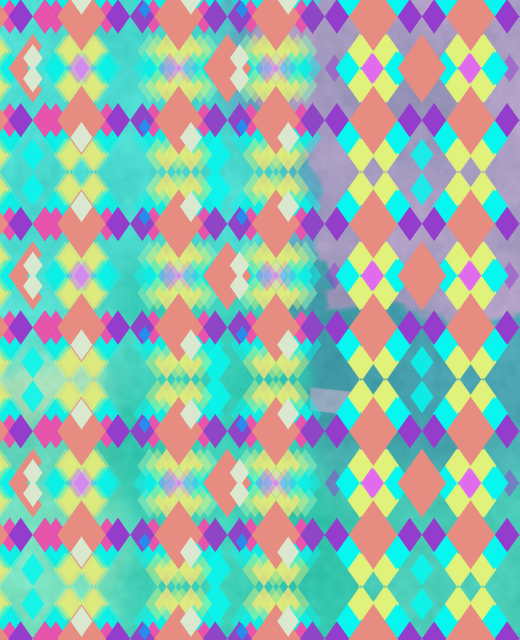
A Shadertoy shader for this pattern:

```glsl
#define LATTICE vec2(0.0190, 0.0270)
#define ANCHOR vec2(0.5833, 0.8932)
#define CYAN vec3(0.02, 0.97, 0.94)
#define YELLOW vec3(0.88, 0.95, 0.48)
#define SALMON vec3(0.90, 0.55, 0.50)
#define PURPLE vec3(0.58, 0.24, 0.80)
#define PINK vec3(0.90, 0.33, 0.67)
#define ORCHID vec3(0.88, 0.42, 0.93)
#define CREAM vec3(0.85, 0.91, 0.81)
#define LILAC vec3(0.68, 0.61, 0.76)
#define TURQUOISE vec3(0.28, 0.84, 0.80)
#define GRAIN 0.07

float hash(vec2 p) {
    vec3 h = fract(vec3(p.xyx) * 0.1031);
    h += dot(h, h.yzx + 33.33);
    return fract((h.x + h.y) * h.z);
}

float noise(vec2 p) {
    vec2 i = floor(p), f = fract(p);
    f = f * f * (3.0 - 2.0 * f);
    return mix(mix(hash(i), hash(i + vec2(1, 0)), f.x),
               mix(hash(i + vec2(0, 1)), hash(i + vec2(1, 1)), f.x), f.y);
}

float fbm(vec2 p) {
    float sum = 0.0, gain = 0.5;
    for (int i = 0; i < 5; i++) {
        sum += gain * noise(p);
        p = mat2(1.6, 1.2, -1.2, 1.6) * p + 7.3;
        gain *= 0.5;
    }
    return sum;
}

// Coverage of a lozenge, in lattice steps
float lozenge(vec2 q, float size) {
    float pixel = 0.0837 * 768.0 / iResolution.y;
    return clamp(0.5 - (abs(q.x) + abs(q.y) - size) / pixel, 0.0, 1.0);
}

void paint(inout vec3 col, vec3 ink, float cover) {
    col = mix(col, ink, cover);
}

// Signed offset from the nearest multiple of a period
float wrap(float x, float period) {
    return mod(x + 0.5 * period, period) - 0.5 * period;
}

// Watercolour paper with torn edges
vec3 backdrop(vec2 p) {
    float wash = fbm(p * 6.0 + 3.0);
    vec2 t = p + 0.14 * (vec2(fbm(p * 7.0), fbm(p * 7.0 + 31.0)) - 0.48);
    vec3 col = mix(vec3(0.45, 0.86, 0.73), TURQUOISE, smoothstep(0.1, 0.65, t.y));
    float green = smoothstep(0.12, 0.25, t.x) * smoothstep(0.64, 0.5, t.y);
    paint(col, vec3(0.18, 0.78, 0.69), green * 0.85);
    float pale = smoothstep(0.16, 0.10, t.x) * smoothstep(0.08, 0.02, abs(t.y - 0.39));
    paint(col, vec3(0.66, 0.89, 0.74), pale);
    float edge = t.x + 0.25 * (t.y - 0.6);
    vec3 teal = mix(vec3(0.27, 0.78, 0.70), vec3(0.27, 0.62, 0.67), smoothstep(0.2, 0.36, t.y));
    paint(col, teal, smoothstep(0.40, 0.47, edge) * smoothstep(0.66, 0.60, t.y));
    paint(col, vec3(0.38, 0.66, 0.76), smoothstep(0.40, 0.50, edge) * smoothstep(0.58, 0.62, t.y));
    paint(col, LILAC, smoothstep(0.50, 0.512, edge) * smoothstep(0.495, 0.51, t.y) * (0.75 + 0.4 * wash));
    vec2 scrap = abs(p - vec2(0.52, 0.373) + vec2(0.0, 0.1 * (p.x - 0.52)));
    paint(col, vec3(0.60, 0.68, 0.76), smoothstep(0.002, -0.002, max(scrap.x - 0.035, scrap.y - 0.018)));
    return col + 0.16 * (wash - 0.48) + GRAIN * (fbm(p * 70.0) - 0.48);
}

// Petals around each flower and between the bands
void petals(inout vec3 col, vec2 q, float shade, float alpha) {
    vec2 a = abs(vec2(wrap(q.x, 8.0), wrap(q.y, 12.0)));
    float cyan = max(lozenge(a - vec2(2, 0), 1.0), lozenge(a - vec2(2, 4), 1.0));
    float yellow = max(lozenge(a - vec2(1, 1), 1.0), lozenge(a - vec2(1, 5), 1.0));
    paint(col, mix(CYAN, vec3(0.10, 0.89, 0.84), shade), cyan * alpha);
    paint(col, mix(YELLOW, vec3(0.83, 0.86, 0.52), shade), yellow * alpha);
    paint(col, mix(ORCHID, vec3(0.75, 0.75, 0.93), shade), lozenge(a, 0.9) * alpha);
}

void mainImage(out vec4 fragColor, in vec2 fragCoord) {
    vec2 p = fragCoord / iResolution.y;
    vec2 q = (p - ANCHOR) / LATTICE;
    vec2 c = vec2(wrap(q.x, 8.0), wrap(q.y, 12.0));
    vec2 a = abs(c);
    vec2 alt = vec2(wrap(q.x - 4.0, 16.0), a.y);

    // Wear zones change at column borders
    float column = floor((q.x + 4.0) / 8.0);
    float left = step(column, -2.5);
    float clean = step(-0.5, column);
    float middle = 1.0 - left - clean;
    float worn = 1.0 - clean;

    vec3 col = backdrop(p);
    paint(col, PURPLE, 0.5 * clean * lozenge(a - vec2(3.2, 0), 0.8));
    paint(col, vec3(0.55, 0.92, 0.72), 0.6 * middle * lozenge(a - vec2(2.4, 1), 1.0));
    paint(col, CYAN, 0.85 * lozenge(alt - vec2(-middle, 5), 0.95 + 0.35 * middle));

    // Muted petals under shifted bright copies
    petals(col, q, 1.0, 1.0);
    float slip = 0.12 * clean + 0.75 * middle + 0.3 * left;
    float strength = 0.95 * clean + 0.45 * middle + 0.4 * left;
    for (float side = -1.0; side < 2.0; side += 2.0)
        petals(col, q + vec2(side * slip, 0), 0.0, strength);

    // Bands of small lozenges
    paint(col, PINK, worn * lozenge(a - vec2(2.1, 3), 1.0));
    paint(col, mix(PURPLE, vec3(0.52, 0.32, 0.74), 0.4 * middle), lozenge(a - vec2(3, 3), 1.0));
    paint(col, PINK, left * lozenge(vec2(c.x + 3.0, a.y - 3.0), 1.0));
    paint(col, vec3(0.16, 0.55, 0.93), middle * lozenge(vec2(c.x + 2.8, a.y - 3.4), 0.5));

    // Large lozenges with cream chips
    float notch = left * lozenge(alt - vec2(1, 0), 1.5);
    paint(col, SALMON, lozenge(a - vec2(0, 3), 2.0));
    paint(col, SALMON, lozenge(alt, 2.0) * (1.0 - notch));
    paint(col, CREAM, worn * lozenge(vec2(c.x - middle, a.y - 4.0), 0.9));
    paint(col, CREAM, worn * lozenge(alt - vec2(middle, 0.6), 0.8));

    fragColor = vec4(clamp(col, 0.0, 1.0), 1.0);
}
```
